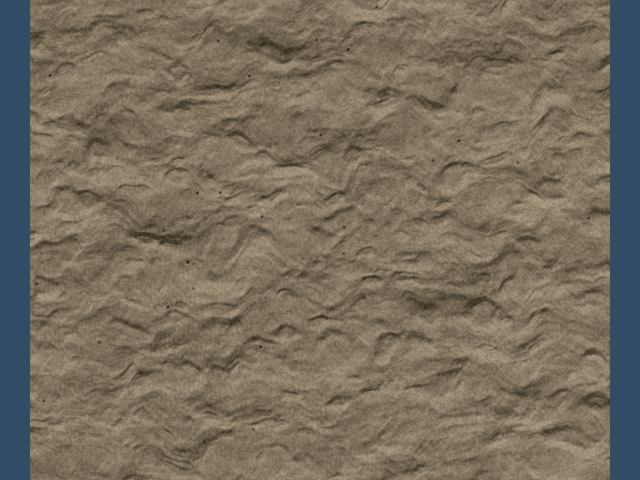
Reproduce this texture procedurally as a WebGL 2 fragment shader.

```glsl
#version 300 es
precision highp float;
// Trampled sand under light from above, with a plain blue band down each side.
uniform vec2 u_resolution;
out vec4 fragColor;

float hash(vec2 p) {
  return fract(sin(dot(p, vec2(127.1, 311.7))) * 43758.5453);
}

float noise(vec2 p) {
  vec2 i = floor(p), f = fract(p);
  f = f * f * f * (f * (f * 6.0 - 15.0) + 10.0);
  return mix(mix(hash(i), hash(i + vec2(1, 0)), f.x),
             mix(hash(i + vec2(0, 1)), hash(i + vec2(1, 1)), f.x), f.y);
}

// Wide, slightly slanted wrinkles
float wrinkles(vec2 p) {
  float sum = 0.0, amp = 0.032;
  p = vec2(p.x * 6.5 - p.y * 2.0, p.y * 10.0 + p.x * 0.8);
  for (int i = 0; i < 5; i++) {
    sum += amp * noise(p);
    p = mat2(1.9, 0.45, -0.45, 1.9) * p + 17.3;
    amp *= 0.46;
  }
  return sum;
}

// Hollow with a steep far wall and a gentle near wall
float hollow(vec2 offset, float radius) {
  float d = length(offset) / radius;
  float lean = 0.5 + 0.5 * offset.y / (length(offset) + 0.001);
  return radius * (1.0 - smoothstep(mix(0.15, 0.6, lean), 1.0, d));
}

// Hollows scattered one per jittered cell
float hollows(vec2 p, vec2 cells, float seed) {
  vec2 q = p * cells, cell = floor(q);
  float depth = 0.0;
  for (int y = -1; y <= 1; y++) {
    for (int x = -1; x <= 1; x++) {
      vec2 id = cell + vec2(x, y);
      vec2 jitter = vec2(hash(id + seed), hash(id + seed + 41.7));
      float size = hash(id + seed + 83.1);
      depth += hollow(q - id - jitter, mix(0.18, 0.55, size)) * mix(0.4, 1.0, jitter.x);
    }
  }
  return depth / cells.y;
}

float height(vec2 p) {
  vec2 warp = vec2(noise(p * 13.0), noise(p * 13.0 + 31.0)) - 0.5;
  vec2 q = p + warp * 0.045;
  q += (vec2(noise(p * 34.0), noise(p * 34.0 + 57.0)) - 0.5) * 0.014;
  float middle = 1.0 - 0.55 * smoothstep(0.2, 0.5, abs(p.y - 0.48));
  float h = wrinkles(q);
  h -= 0.36 * middle * hollows(q, vec2(10.0, 14.0), 3.0);
  h -= 0.22 * hollows(q, vec2(22.0, 31.0), 19.0);
  // One broad shallow dish
  h -= 0.16 * hollow((p + warp * 0.01 - vec2(0.356, 0.253)) * vec2(0.55, 1.0), 0.042);
  return h;
}

void main() {
  vec2 p = gl_FragCoord.xy / u_resolution.y;
  float across = gl_FragCoord.x / u_resolution.x;

  // Slope towards the light sets the tone
  float e = 0.0025;
  vec2 slope = vec2(height(p + vec2(e, 0)) - height(p - vec2(e, 0)),
                    height(p + vec2(0, e)) - height(p - vec2(0, e))) / (2.0 * e);
  float lit = -dot(slope, vec2(-0.25, 0.97));
  float tone = 0.61 + (lit > 0.0 ? 0.72 : 0.85) * lit;
  tone = clamp(tone, -0.3, 1.05);
  tone += 0.2 * (noise(p * 3.5 + 9.0) - 0.5);

  // Sand grains
  vec2 g = mat2(0.8, 0.6, -0.6, 0.8) * p;
  tone += 0.42 * (noise(g * 310.0) - 0.5) + 0.22 * (noise(g * 140.0 + 5.0) - 0.5);

  // Rare dark pebbles
  vec2 id = floor(p * 16.0);
  vec2 spot = 0.2 + 0.6 * vec2(hash(id + 7.0), hash(id + 13.0));
  float pebble = 1.0 - smoothstep(0.03, 0.07, length(fract(p * 16.0) - spot));
  tone -= 0.9 * pebble * step(0.92, hash(id + 29.0));

  vec3 sand = mix(vec3(0.35, 0.31, 0.24), vec3(0.60, 0.54, 0.45), clamp(tone, -0.75, 1.3));

  // Side bands
  float edge = abs(across - 0.5) - 0.453;
  float soft = 0.7 / u_resolution.x;
  vec3 colour = mix(sand, vec3(0.20, 0.30, 0.40), smoothstep(-soft, soft, edge));
  fragColor = vec4(colour, 1.0);
}
```
